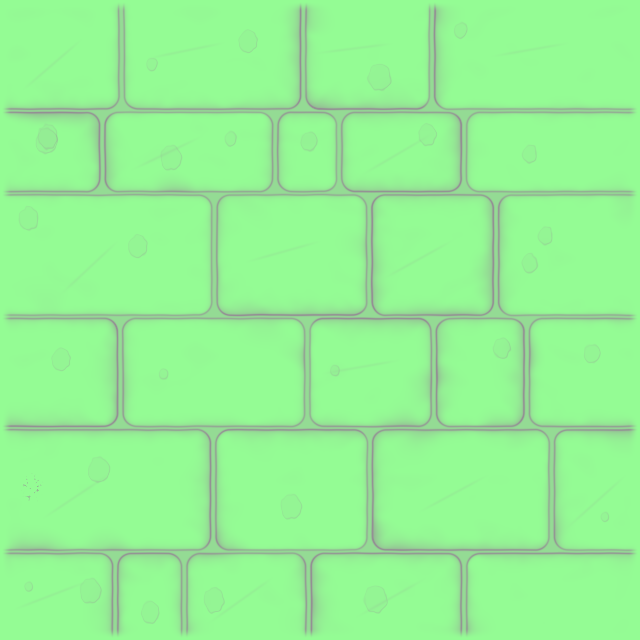
Reproduce this texture procedurally as a Shadertoy shader.

```glsl
#define FACE_GREEN 0.99
#define DARK_GREEN 0.56
#define TINT 0.58
#define HALF_GAP vec2(0.0042, 0.0026)
#define CORNER 0.021
#define LINE_WIDTH 0.0016
#define LINE_DEPTH 0.25
#define GAP_DEPTH 0.13
#define BAND_DEPTH 0.20
#define WOBBLE 0.0012
#define BORDER_FADE 0.018

const int ROWS = 6;

// Row edges measured downwards, and the upright joints of each row
const float rowEdge[7] = float[7](-0.15, 0.173, 0.302, 0.495, 0.669, 0.862, 1.15);
const vec4 joints[6] = vec4[6](
    vec4(0.190, 0.474, 0.675, 1.15),
    vec4(0.160, 0.430, 0.530, 0.725),
    vec4(0.335, 0.577, 0.775, 1.15),
    vec4(0.188, 0.480, 0.678, 0.823),
    vec4(0.333, 0.578, 0.862, 1.15),
    vec4(0.180, 0.288, 0.482, 0.725));

vec2 hash2(vec2 p) {
    vec3 q = fract(p.xyx * vec3(0.1031, 0.1030, 0.0973));
    q += dot(q, q.yzx + 33.33);
    return fract((q.xx + q.yz) * q.zy);
}

float corner(vec2 cell, vec2 f, vec2 o) {
    return dot(hash2(cell + o + 57.0) * 2.0 - 1.0, f - o);
}

float gradientNoise(vec2 p) {
    vec2 i = floor(p), f = p - i;
    vec2 u = f * f * f * (f * (f * 6.0 - 15.0) + 10.0);
    return mix(mix(corner(i, f, vec2(0, 0)), corner(i, f, vec2(1, 0)), u.x),
               mix(corner(i, f, vec2(0, 1)), corner(i, f, vec2(1, 1)), u.x), u.y);
}

float bell(float x) { return exp(-x * x); }

// Shallow oval dent with a thin rim, heavier at its lower right
float pit(vec2 p, float radius) {
    vec2 q = p / vec2(0.82, 1.0);
    float e = length(q) - radius * (1.0 + 0.25 * gradientNoise(q * 90.0 + radius * 900.0));
    float lit = 0.5 + 0.5 * dot(normalize(q + 1e-5), vec2(0.7));
    return 0.03 * smoothstep(0.001, -0.001, e) + (0.03 + 0.07 * lit) * bell(e / 0.0013);
}

// Faint straight scratch, tapering at both ends
float scratch(vec2 p, float angle, float reach) {
    vec2 dir = vec2(cos(angle), -sin(angle));
    float across = dot(p, vec2(-dir.y, dir.x));
    return 0.045 * bell(across / 0.0022) * smoothstep(reach, reach * 0.3, abs(dot(p, dir)));
}

void mainImage(out vec4 fragColor, in vec2 fragCoord) {
    vec2 p = fragCoord / iResolution.xy;
    p.y = 1.0 - p.y;
    float pixel = 1.0 / iResolution.y;
    vec2 w = p + WOBBLE * vec2(gradientNoise(p * 28.0), gradientNoise(p * 28.0 + 40.0));

    // Find the stone that holds this point
    int row = 0;
    for (int i = 1; i < ROWS; i++) if (w.y > rowEdge[i]) row = i;
    vec2 lo = vec2(-0.15, rowEdge[row]), hi = vec2(1.15, rowEdge[row + 1]);
    for (int j = 0; j < 4; j++) {
        float x = joints[row][j];
        if (w.x > x) lo.x = x;
        else hi.x = min(hi.x, x);
    }
    vec2 id = vec2(float(row) * 17.0 + 3.0, floor(lo.x * 200.0) + 50.0);

    // Rounded outline
    vec2 local = w - 0.5 * (lo + hi);
    vec2 q = abs(local) - 0.5 * (hi - lo) + HALF_GAP;
    vec2 r = q + CORNER;
    float d = length(max(r, 0.0)) + min(max(r.x, r.y), 0.0) - CORNER;
    float inside = smoothstep(pixel, -pixel, d);

    // Each side of a stone is worn by its own amount
    float sideX = hash2(id + 5.0 * sign(local.x)).x;
    float sideY = hash2(id + 9.0 * sign(local.y)).y;
    float wear = mix(sideY, sideX, smoothstep(-0.015, 0.015, q.x - q.y));
    float patches = gradientNoise(p * 13.0 + id) + 0.4 * gradientNoise(p * 45.0);
    float bandWidth = mix(0.003, 0.010, wear) * (1.0 + 1.1 * patches);
    float band = BAND_DEPTH * mix(0.65, 1.1, wear) * exp(min(d, 0.0) / max(bandWidth, 0.002));
    float line = LINE_DEPTH * mix(0.6, 1.1, wear) * bell(d / max(LINE_WIDTH, 0.7 * pixel));
    float shade = line + mix(GAP_DEPTH, band, inside);

    // Soft stains creeping in from the edges
    float stain = smoothstep(0.12, 0.5, gradientNoise(p * vec2(9.0, 12.0) + id * 0.7));
    shade += inside * 0.12 * stain * exp(min(d, 0.0) / 0.018);
    shade += inside * 0.012 * smoothstep(0.1, 0.5, gradientNoise(p * vec2(18.0, 26.0)));

    // Dents and scratches scattered over the visible face
    vec2 faceLo = max(lo, 0.0) + 0.036, faceHi = min(hi, 1.0) - 0.036;
    float marks = 0.0;
    for (int k = 0; k < 2; k++) {
        vec2 seed = id + float(k) * 31.0;
        vec2 pick = hash2(seed + 7.0);
        vec2 center = mix(faceLo, faceHi, hash2(seed + 13.0));
        if (pick.x < 0.5) marks += pit(p - center, mix(0.007, 0.021, pick.y));
    }
    vec2 cut = hash2(id + 71.0);
    if (cut.x < 0.6)
        marks += scratch(p - mix(faceLo, faceHi, 0.3 + 0.4 * cut), mix(-0.1, 0.85, cut.y), 0.07);
    shade += marks * smoothstep(0.0, -0.01, d);

    // One small crumbled spot
    float crumb = smoothstep(0.024, 0.006, length((p - vec2(0.05, 0.762)) * vec2(1.2, 0.9)));
    shade += 0.35 * crumb * smoothstep(0.16, 0.34, gradientNoise(p * 230.0));

    // Shading dies away at the canvas border
    vec2 rim = min(p, 1.0 - p);
    shade *= smoothstep(0.002, BORDER_FADE, min(rim.x, rim.y));
    fragColor = vec4(TINT, max(FACE_GREEN - shade, DARK_GREEN), TINT, 1.0);
}
```
